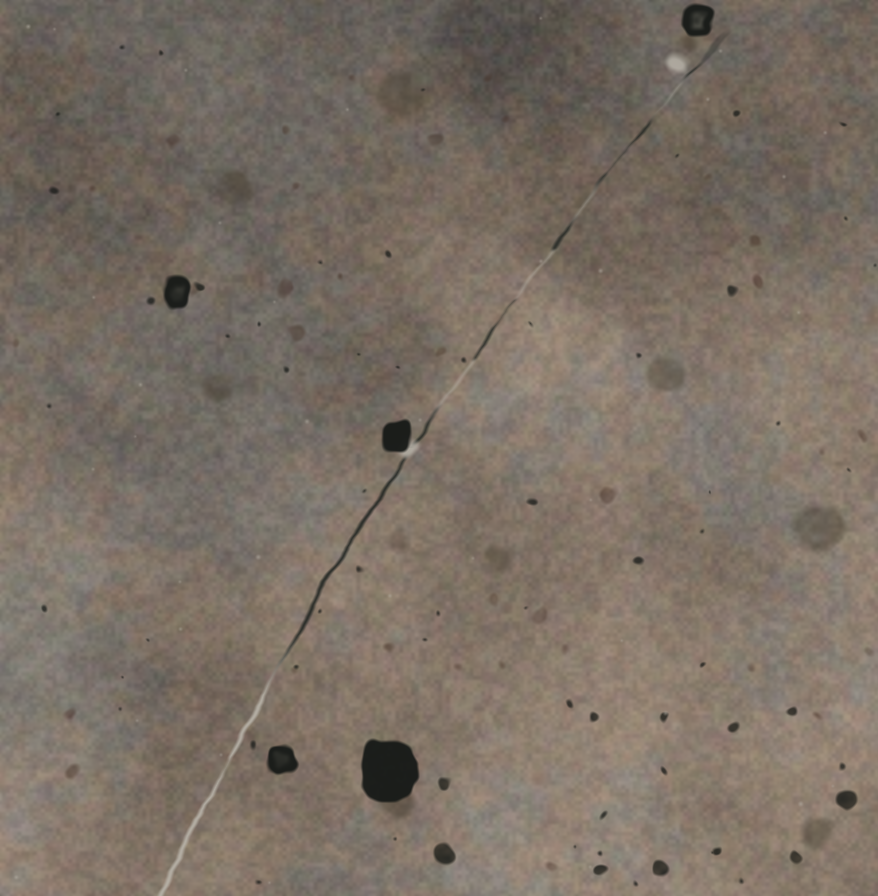
Write a Shadertoy shader that draws this texture.

```glsl
const vec3 WARM = vec3(0.482, 0.428, 0.378);
const vec3 COOL = vec3(0.450, 0.427, 0.400);
const vec3 STAIN = vec3(0.300, 0.265, 0.215);
const vec3 RUST = vec3(0.270, 0.190, 0.150);
const vec3 HOLE = vec3(0.095, 0.105, 0.095);
const vec3 HOLE_FLOOR = vec3(0.300, 0.300, 0.270);
const vec3 CHIP = vec3(0.720, 0.700, 0.660);
const float CLOUDS = 0.58;
const float GRAIN = 0.13;
const float EDGE = 0.0022;
const float CRACK_WIDTH = 0.0017;
const int PITS = 5;
// Main pits: centre, radius, openness of the floor
const vec4 PIT[PITS] = vec4[PITS](
    vec4(0.434, 0.141, 0.0320, 0.0), vec4(0.444, 0.513, 0.0165, 0.0),
    vec4(0.197, 0.673, 0.0160, 0.6), vec4(0.315, 0.152, 0.0155, 0.5),
    vec4(0.779, 0.977, 0.0165, 1.0));

float hash(vec2 p) {
    vec3 q = fract(p.xyx * 0.1031);
    q += dot(q, q.yzx + 33.33);
    return fract((q.x + q.y) * q.z);
}

float noise(vec2 p) {
    vec2 i = floor(p), f = fract(p);
    f = f * f * (3.0 - 2.0 * f);
    return mix(mix(hash(i), hash(i + vec2(1, 0)), f.x),
               mix(hash(i + vec2(0, 1)), hash(i + vec2(1, 1)), f.x), f.y);
}

float fbm(vec2 p) {
    float sum = 0.0, amp = 0.5;
    for (int i = 0; i < 5; i++) {
        sum += amp * noise(p);
        p = mat2(1.6, 1.2, -1.2, 1.6) * p + 17.3;
        amp *= 0.55;
    }
    return sum / 1.055;
}

float inside(float d, float soft) {
    return 1.0 - smoothstep(-soft, soft, d);
}

// Distance to a round spot that may occur in each grid cell
float scatter(vec2 p, float cells, float chance, vec2 radii, float seed) {
    vec2 id = floor(p * cells), key = id + seed;
    if (hash(key) > chance) return 1.0;
    vec2 jitter = vec2(hash(key + 41.7), hash(key + 83.1));
    float size = hash(key + 127.9);
    vec2 centre = (id + 0.25 + 0.5 * jitter) / cells;
    return length(p - centre) - mix(radii.x, radii.y, size * size);
}

float crackX(float y) {
    return 0.18 + 0.458 * y + 0.201 * y * y;
}

// Rounded square distance
float pitDistance(vec2 v, float radius) {
    v = abs(v);
    return pow(v.x * v.x * v.x + v.y * v.y * v.y + 1e-9, 1.0 / 3.0) - radius;
}

vec3 concrete(vec2 p) {
    float hue = fbm(p * 4.0 + 31.0) + 0.35 * (noise(p * 45.0) - 0.5);
    vec3 col = mix(COOL, WARM, smoothstep(0.32, 0.62, hue + 0.08 * (p.x - p.y)));
    float light = 1.09 - 0.20 * smoothstep(0.25, 1.0, p.y - 0.15 * p.x);
    light += CLOUDS * (fbm(p * 5.0 + 5.0) - 0.5);
    light += GRAIN * (noise(p * 110.0) - 0.5) + GRAIN * (noise(p * 230.0 + 9.0) - 0.5);
    vec3 tint = vec3(noise(p * 90.0 + 3.0), noise(p * 90.0 + 57.0), noise(p * 90.0 + 91.0));
    return col * light + 0.03 * (tint - 0.5);
}

void mainImage(out vec4 fragColor, in vec2 fragCoord) {
    vec2 p = fragCoord / iResolution.y;
    vec2 warp = vec2(noise(p * 75.0), noise(p * 75.0 + 60.0)) - 0.5;
    vec2 q = p + 0.007 * warp;
    vec3 col = concrete(p);

    // Soft stains and rusty flecks
    float patchy = 0.5 + 0.5 * noise(p * 100.0 + 20.0);
    col = mix(col, STAIN, 0.62 * patchy * inside(scatter(q, 6.0, 0.28, vec2(0.010, 0.031), 11.0), 0.006));
    col = mix(col, RUST, 0.55 * patchy * inside(scatter(q, 17.0, 0.13, vec2(0.003, 0.009), 53.0), 0.003));

    // Dark specks and small pits, denser at the lower right
    float crowd = (1.0 - smoothstep(0.12, 0.32, p.y)) * smoothstep(0.35, 0.6, p.x);
    float speck = scatter(q, 26.0, 0.07 + 0.06 * crowd, vec2(0.0012, 0.0042), 5.0);
    float small = scatter(q, 13.0, 0.01 + 0.36 * crowd, vec2(0.005, 0.012), 71.0);
    col = mix(col, HOLE, 0.75 * inside(speck, EDGE));
    col = mix(col, mix(HOLE, STAIN, 0.6 * noise(p * 120.0)), 0.85 * inside(small, EDGE));
    col = mix(col, CHIP, 0.5 * inside(scatter(p, 22.0, 0.07, vec2(0.0008, 0.0022), 97.0), EDGE));

    // Crack: pale filling that alternates with open dark stretches
    float wobble = 0.012 * (fbm(vec2(p.y * 17.0, 4.0)) - 0.5) + 0.004 * (noise(vec2(p.y * 70.0, 8.0)) - 0.5);
    float across = abs(p.x - crackX(p.y) - wobble) * 0.84;
    float broken = noise(vec2(p.y * 48.0, 2.0));
    float open = smoothstep(0.22, 0.30, p.y) * (1.0 - smoothstep(0.48, 0.52, p.y));
    open = max(open, smoothstep(0.70, 0.82, noise(vec2(p.y * 26.0, 15.0))) * step(0.5, p.y));
    open = max(open, smoothstep(0.90, 0.92, p.y));
    float fade = mix(0.9, 0.42, smoothstep(0.25, 0.55, p.y)) + 0.4 * open;
    fade *= (0.45 + 0.55 * smoothstep(0.15, 0.5, broken)) * (1.0 - smoothstep(0.955, 0.97, p.y));
    float width = CRACK_WIDTH * (0.6 + 0.8 * broken) + 0.003 * smoothstep(0.92, 0.95, p.y);
    vec3 crackCol = mix(CHIP, HOLE * 1.5, open);
    col = mix(col, crackCol, min(fade, 0.9) * inside(across - width, EDGE));

    // Chipped pale edges beside the crack
    for (int i = 0; i < 2; i++) {
        float y = mix(0.500, 0.928, float(i));
        vec2 chip = vec2(crackX(y) + mix(-0.002, -0.022, float(i)), y);
        col = mix(col, CHIP, 0.85 * inside(length(q - chip) - 0.010, 0.005));
    }

    // Main pits with dark rims and partly lit floors
    for (int i = 0; i < PITS; i++) {
        vec4 pit = PIT[i];
        float d = pitDistance((q - pit.xy) * vec2(1.06, 0.94), pit.z);
        float lit = pit.w * inside(d + 0.5 * pit.z, 0.004) * (0.4 + 0.6 * noise(p * 130.0));
        col = mix(col, mix(HOLE, HOLE_FLOOR, lit), 0.97 * inside(d, EDGE));
    }

    fragColor = vec4(clamp(col, 0.0, 1.0), 1.0);
}
```
